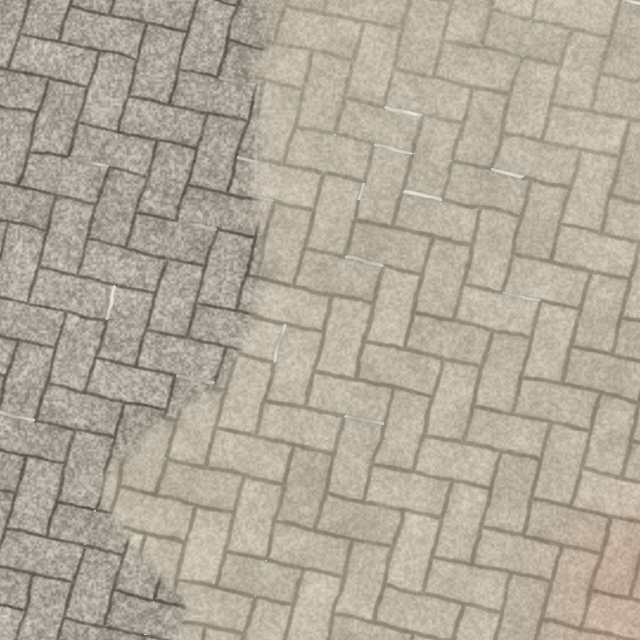
A three.js fragment shader for this texture:

```glsl
// Weathered herringbone paving of two-by-one blocks, tilted clockwise.
// A skewed cell grid is sorted into lying and standing blocks by x - y modulo 4;
// a dark, gritty sheet on the left meets a pale, smoother one along a ragged seam.

varying vec2 vUv;

const vec3 PALE_STONE = vec3(0.745, 0.715, 0.652);
const vec3 GREY_STONE = vec3(0.665, 0.642, 0.600);
const vec3 PALE_JOINT = vec3(0.525, 0.495, 0.430);
const vec3 GREY_JOINT = vec3(0.355, 0.335, 0.295);
const vec3 WHITE_SAND = vec3(0.930, 0.920, 0.880);
const vec3 PINK_TINT = vec3(1.035, 0.955, 0.945);

float hash(vec2 p) {
  vec3 q = fract(vec3(p.xyx) * 0.1031);
  q += dot(q, q.yzx + 33.33);
  return fract((q.x + q.y) * q.z);
}

float noise(vec2 p) {
  vec2 i = floor(p);
  vec2 f = fract(p);
  f = f * f * (3.0 - 2.0 * f);
  return mix(mix(hash(i), hash(i + vec2(1.0, 0.0)), f.x),
             mix(hash(i + vec2(0.0, 1.0)), hash(i + 1.0), f.x), f.y);
}

float cross2(vec2 a, vec2 b) {
  return a.x * b.y - a.y * b.x;
}

// Canvas point to grid cells spanned by two skewed axes
vec2 toGrid(vec2 q, vec2 right, vec2 up) {
  return vec2(cross2(q, up), cross2(right, q)) / cross2(right, up);
}

// Distance to the block edge in x, block identity in yz
vec3 herringbone(vec2 p) {
  vec2 cell = floor(p);
  float kind = mod(cell.x - cell.y, 4.0);
  bool lying = kind < 1.5;
  vec2 size = lying ? vec2(2.0, 1.0) : vec2(1.0, 2.0);
  vec2 corner = cell;
  if (lying) corner.x -= step(0.5, kind);
  else corner.y -= 1.0 - step(2.5, kind);
  vec2 local = p - corner;
  vec2 gap = min(local, size - local);
  return vec3(min(gap.x, gap.y), corner);
}

// Random value shared by both sides of the nearest cell border
float borderHash(vec2 p) {
  vec2 off = abs(p - floor(p + 0.5));
  vec2 id = off.y < off.x ? vec2(floor(p.x) + 0.5, floor(p.y + 0.5))
                          : vec2(floor(p.x + 0.5), floor(p.y) + 0.5);
  return hash(id * 2.0 + 140.0);
}

// Fine grit, roughly -1 to 1
float grit(vec2 uv) {
  float fine = noise(uv * 270.0 + 7.0);
  float coarse = noise(mat2(0.8, 0.6, -0.6, 0.8) * uv * 150.0 + 31.0);
  return 1.15 * fine + 0.85 * coarse - 1.0;
}

vec3 paving(vec2 uv, vec2 p, vec3 stone, vec3 joint, float roughness,
            float halfWidth, float strength, float sandChance) {
  // Slightly uneven laying
  p += 0.09 * (vec2(noise(uv * 22.0), noise(uv * 22.0 + 50.0)) - 0.5);
  p += 0.04 * (vec2(noise(uv * 80.0), noise(uv * 80.0 + 90.0)) - 0.5);
  vec3 block = herringbone(p);

  // Block tone, blotches and grit
  float tone = 0.045 * (hash(block.yz + 60.0) - 0.5);
  tone += 0.06 * (noise(uv * 26.0 + 11.0) - 0.5);
  tone += roughness * grit(uv);
  vec3 color = stone + tone;

  // Joint with a soft shaded shoulder
  float wear = 0.65 + 0.35 * noise(uv * 30.0 + 17.0);
  float line = 1.0 - smoothstep(halfWidth - 0.03, halfWidth + 0.035, block.x);
  float shoulder = 1.0 - smoothstep(0.0, 0.16, block.x);
  color -= 0.05 * shoulder * strength;
  color = mix(color, joint + 0.4 * tone, line * wear * strength);

  // Pale sand left in a few joints
  float sandy = step(1.0 - sandChance, borderHash(p));
  float sandLine = 1.0 - smoothstep(0.015, 0.075, block.x);
  return mix(color, WHITE_SAND, sandy * sandLine * (0.35 + 0.65 * noise(uv * 45.0)));
}

void main() {
  vec2 uv = vUv;
  vec2 paleGrid = toGrid(uv - vec2(0.514, 0.759), vec2(0.0617, -0.0135),
                         vec2(0.0154, 0.0590)) + vec2(1.0, 0.5);
  vec2 greyGrid = toGrid(uv - vec2(0.254, 0.809), vec2(0.0618, -0.0137),
                         vec2(0.0159, 0.0564)) + vec2(1.0, 0.5);

  // Joints fade and hold more sand towards the upper right
  float faded = mix(0.9, 0.5, smoothstep(0.55, 0.95, uv.y));
  vec2 fromSand = (uv - vec2(0.65, 0.82)) / vec2(0.25, 0.16);
  float sand = 0.02 + 0.16 * exp(-dot(fromSand, fromSand));
  vec3 pale = paving(uv, paleGrid, PALE_STONE, PALE_JOINT, 0.085, 0.050, faded, sand);
  vec3 grey = paving(uv, greyGrid, GREY_STONE, GREY_JOINT, 0.160, 0.038, 0.95, 0.035);

  // Warm stain in the lower right corner
  pale *= mix(vec3(1.0), PINK_TINT, 1.0 - smoothstep(0.03, 0.26, distance(uv, vec2(1.0, 0.06))));

  // Ragged seam between the two sheets
  float seam = 0.41 - 0.24 * (1.0 - smoothstep(0.22, 0.52, uv.y));
  seam += 0.11 * (1.0 - smoothstep(0.03, 0.21, uv.y));
  seam += 0.035 * (noise(uv * 18.0 + 5.0) - 0.5);
  vec3 color = mix(grey, pale, smoothstep(-0.012, 0.012, uv.x - seam));
  gl_FragColor = vec4(clamp(color, 0.0, 1.0), 1.0);
}
```
